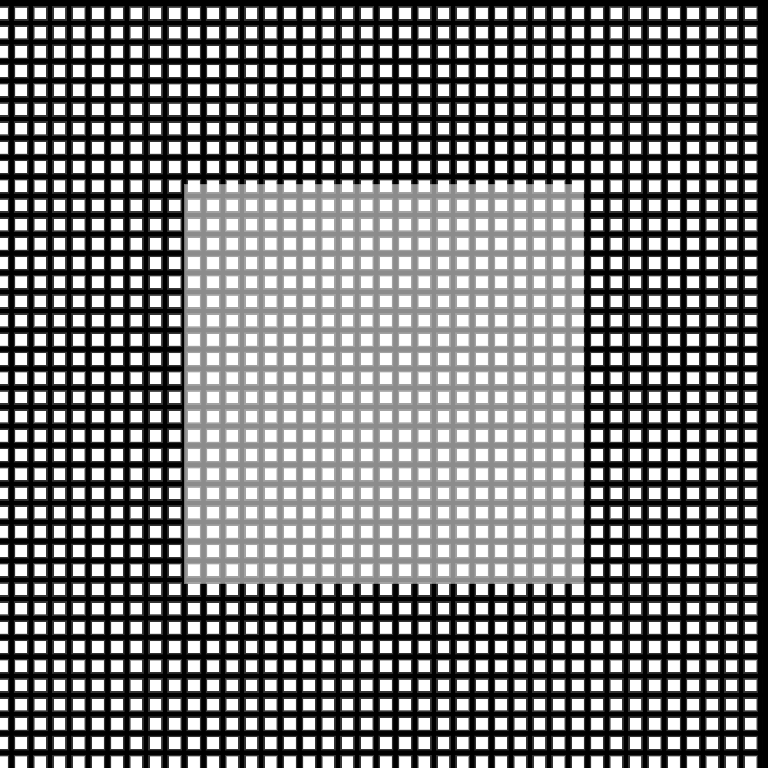
A three.js fragment shader for this pattern:

```glsl
#define CELLS 40.0
#define CELL_CENTER vec2(0.1, 0.3)
#define OPENING_HALF 0.305
#define RIM_HALF 0.385
#define RIM_SHADE 0.2
#define GRID_END 0.9925
#define PANEL_HALF 0.26
#define PANEL_TINT 0.55
#define SOFTNESS 0.0005

varying vec2 vUv;

// Coverage of a signed distance that is positive inside
float cover(float inside) {
  return smoothstep(-SOFTNESS, SOFTNESS, inside);
}

// Distance from the centre measured by the longer axis
float squareRadius(vec2 offset) {
  return max(abs(offset.x), abs(offset.y));
}

void main() {
  // White openings, each with a faint rim, in a black mesh
  vec2 cell = fract(vUv * CELLS - CELL_CENTER + 0.5) - 0.5;
  float radius = squareRadius(cell);
  float opening = cover((OPENING_HALF - radius) / CELLS);
  float rim = cover((RIM_HALF - radius) / CELLS);
  float mesh = max(opening, RIM_SHADE * rim);

  // Black margin along the right and top
  mesh *= cover(GRID_END - max(vUv.x, vUv.y));

  // Translucent white panel in the centre
  float panel = cover(PANEL_HALF - squareRadius(vUv - 0.5));
  float shade = mix(mesh, 1.0, PANEL_TINT * panel);

  gl_FragColor = vec4(vec3(shade), 1.0);
}
```
